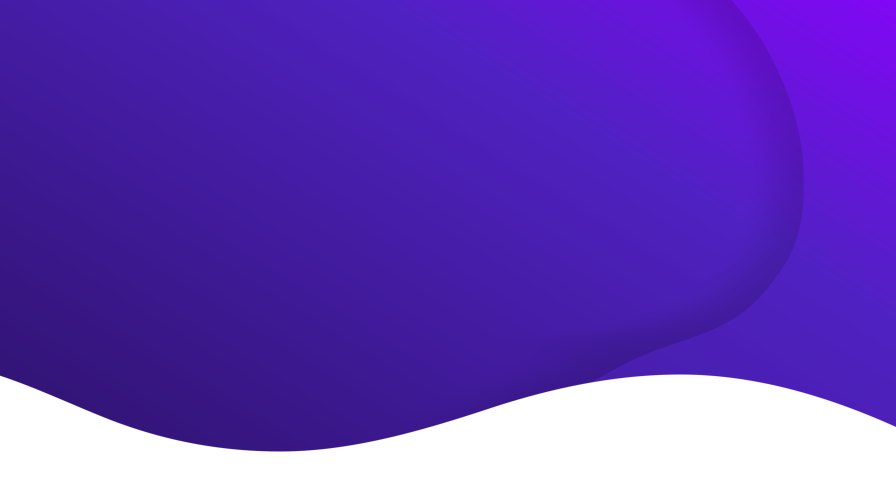
This background is drawn by a Shadertoy shader. Its source:

```glsl
// Violet backdrop: a diagonal colour ramp carrying a large rounded blob whose rim
// is softly shaded, above a white wave. Both outlines are smooth cubic splines
// through a few knots, turned into approximate signed distances.

#define RAMP_DIRECTION vec2(0.53, 0.85)
#define DARK_INDIGO    vec3(0.195, 0.078, 0.460)
#define BLUE_VIOLET    vec3(0.312, 0.130, 0.760)
#define BRIGHT_PURPLE  vec3(0.505, 0.030, 0.960)
#define WAVE_WHITE     vec3(1.0)
#define BLUE_STOP      1.25
#define PURPLE_STOP    1.79
#define BLOB_START     0.20
#define BACK_START    -0.25
#define RIM_WIDTH      0.12
#define RIM_STRENGTH   0.13

// Cubic Hermite span between knots (position, value, slope): gives value and slope.
vec2 hermiteSpan(vec3 a, vec3 b, float x) {
    float h = b.x - a.x;
    float t = (x - a.x) / h;
    float rise = b.y - a.y;
    float c2 = 3.0 * rise - h * (2.0 * a.z + b.z);
    float c3 = h * (a.z + b.z) - 2.0 * rise;
    float value = a.y + t * (h * a.z + t * (c2 + t * c3));
    float slope = a.z + t * (2.0 * c2 + 3.0 * t * c3) / h;
    return vec2(value, slope);
}

// Height of the wave for a given x.
vec2 waveCurve(float x) {
    vec3 knots[6] = vec3[6](
        vec3(0.000, 0.2546, -0.33), vec3(0.208, 0.1713, -0.40),
        vec3(0.556, 0.1042,  0.00), vec3(0.972, 0.1898,  0.33),
        vec3(1.350, 0.2569,  0.00), vec3(1.778, 0.1528, -0.45));
    int span = 0;
    for (int i = 1; i < 5; i++) if (x > knots[i].x) span = i;
    return hermiteSpan(knots[span], knots[span + 1], x);
}

// Right side of the blob for a given depth below the top.
vec2 blobCurve(float depth) {
    vec3 knots[7] = vec3[7](
        vec3(0.000, 1.451,  0.90), vec3(0.162, 1.553,  0.42),
        vec3(0.359, 1.595,  0.00), vec3(0.544, 1.544, -0.75),
        vec3(0.655, 1.412, -2.20), vec3(0.690, 1.315, -2.80),
        vec3(0.748, 1.192, -1.80));
    int span = 0;
    for (int i = 1; i < 6; i++) if (depth > knots[i].x) span = i;
    float inside = min(depth, knots[6].x);
    vec2 curve = hermiteSpan(knots[span], knots[span + 1], inside);
    curve.x += curve.y * (depth - inside);
    return curve;
}

// Approximate signed distance to a curve, positive beyond it.
float curveDistance(float coordinate, vec2 curve) {
    return (coordinate - curve.x) / sqrt(1.0 + curve.y * curve.y);
}

// Three-stop diagonal gradient.
vec3 ramp(float s, float start) {
    vec3 low = mix(DARK_INDIGO, BLUE_VIOLET, clamp((s - start) / (BLUE_STOP - start), 0.0, 1.0));
    return mix(low, BRIGHT_PURPLE, clamp((s - BLUE_STOP) / (PURPLE_STOP - BLUE_STOP), 0.0, 1.0));
}

void mainImage(out vec4 fragColor, in vec2 fragCoord) {
    // Canvas height is one unit, width is 16/9.
    vec2 p = fragCoord / iResolution.xy * vec2(16.0 / 9.0, 1.0);
    float soft = 0.75 / iResolution.y;
    float s = dot(p, RAMP_DIRECTION);

    // Blob with a darkened rim, over the back layer
    float blob = curveDistance(p.x, blobCurve(1.0 - p.y));
    float rim = 1.0 - smoothstep(0.0, RIM_WIDTH, -blob);
    vec3 blobColor = ramp(s, BLOB_START) * (1.0 - RIM_STRENGTH * rim);
    vec3 color = mix(blobColor, ramp(s, BACK_START), smoothstep(-soft, soft, blob));

    // White wave in front
    float wave = curveDistance(p.y, waveCurve(p.x));
    color = mix(WAVE_WHITE, color, smoothstep(-soft, soft, wave));

    fragColor = vec4(color, 1.0);
}
```
